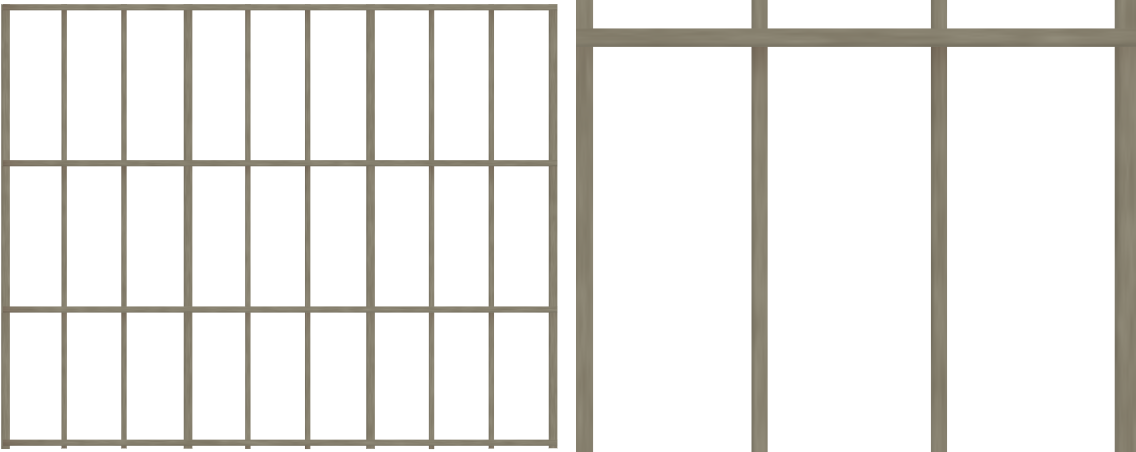
Left: the whole. Right: its middle third, enlarged.
Give the GLSL for this pattern, as a WebGL 1 fragment shader.

```glsl
precision highp float;

uniform vec2 u_resolution;

// Lengths are fractions of the canvas width
const float ASPECT = 414.0 / 512.0;
const int POST_COUNT = 10;
const int RAIL_COUNT = 4;
const float POSTS_PER_BAY = 3.0;
const float FIRST_POST_X = 0.0099;
const float BAY_WIDTH = 0.3259;
const float THIN_POST_STEP = 0.1068;
const float THIN_POST_DRIFT = 0.0021;
const float WIDE_POST_HALF = 0.0077;
const float THIN_POST_HALF = 0.0048;
const float POST_TOP = 0.8008;
const float POST_FOOT = 0.0068;
const float FOOT_VARIATION = 0.0020;
const vec4 RAIL_Y = vec4(0.0166, 0.2549, 0.5166, 0.7956);
const float RAIL_HALF = 0.0055;
const float RAIL_LEFT = 0.0052;
const float RAIL_RIGHT = 0.9948;

const vec3 BACKGROUND = vec3(1.0);
const vec3 WOOD_DARK = vec3(0.44, 0.41, 0.34);
const vec3 WOOD_LIGHT = vec3(0.61, 0.59, 0.52);
const vec3 STAIN_TINT = vec3(0.90, 0.84, 0.83);
const float EDGE_SHADE = 0.10;

float hash(vec2 p) {
  vec3 q = fract(vec3(p.xyx) * 0.1031);
  q += dot(q, q.yzx + 33.33);
  return fract((q.x + q.y) * q.z);
}

float noise(vec2 p) {
  vec2 cell = floor(p);
  vec2 f = fract(p);
  f = f * f * (3.0 - 2.0 * f);
  float low = mix(hash(cell), hash(cell + vec2(1.0, 0.0)), f.x);
  float high = mix(hash(cell + vec2(0.0, 1.0)), hash(cell + vec2(1.0)), f.x);
  return mix(low, high, f.y);
}

// Signed distance to an axis-aligned box given by its corners
float boxDistance(vec2 p, vec2 lower, vec2 upper) {
  vec2 d = abs(p - 0.5 * (lower + upper)) - 0.5 * (upper - lower);
  return length(max(d, 0.0)) + min(max(d.x, d.y), 0.0);
}

float coverage(float dist, float pixel) {
  return clamp(0.5 - dist / pixel, 0.0, 1.0);
}

// Weathered timber: long grain, soft blotches and a darker lower or left edge
vec3 timber(float along, float across, float halfWidth, float seed) {
  vec2 offset = vec2(seed * 17.0, seed * 31.0) + 50.0;
  float grain = noise(vec2(along * 32.0, across * 420.0) + offset);
  float fibre = noise(vec2(along * 110.0, across * 900.0) + offset);
  float blotch = noise(vec2(along * 55.0, across * 130.0) + offset + 7.0);
  float tone = 0.27 + 0.24 * grain + 0.12 * fibre + 0.20 * blotch;
  tone += 0.08 * (hash(vec2(seed, 5.0)) - 0.5);
  float edge = 1.0 - smoothstep(-0.95, -0.35, across / halfWidth);
  return mix(WOOD_DARK, WOOD_LIGHT, tone) * (1.0 - EDGE_SHADE * edge);
}

// Faint dark stain on a post where it meets a rail
float jointStain(float y) {
  float stain = 0.0;
  for (int i = 0; i < RAIL_COUNT; i++) {
    float below = RAIL_Y[i] - RAIL_HALF - y;
    stain = max(stain, step(0.0, below) * exp(-below * 55.0));
  }
  return stain;
}

void main() {
  vec2 p = gl_FragCoord.xy / u_resolution * vec2(1.0, ASPECT);
  float pixel = 1.0 / u_resolution.x;
  vec3 color = BACKGROUND;

  // Posts: one wide post opens each bay, followed by two thin ones
  float stain = jointStain(p.y);
  for (int i = 0; i < POST_COUNT; i++) {
    float index = float(i);
    float bay = floor((index + 0.5) / POSTS_PER_BAY);
    float slot = index - bay * POSTS_PER_BAY;
    float thin = step(0.5, slot);
    float x = FIRST_POST_X + bay * BAY_WIDTH + slot * THIN_POST_STEP
            + thin * (bay - 1.0) * THIN_POST_DRIFT;
    float halfWidth = mix(WIDE_POST_HALF, THIN_POST_HALF, thin);
    float foot = POST_FOOT - FOOT_VARIATION * hash(vec2(index, 3.0));
    float dist = boxDistance(p, vec2(x - halfWidth, foot), vec2(x + halfWidth, POST_TOP));
    vec3 wood = timber(p.y, p.x - x, halfWidth, index + 1.0);
    wood *= mix(vec3(1.0), STAIN_TINT, stain * mix(0.35, 0.85, thin));
    color = mix(color, wood, coverage(dist, pixel));
  }

  // Rails cross in front, stained towards their left end
  for (int i = 0; i < RAIL_COUNT; i++) {
    float y = RAIL_Y[i];
    float dist = boxDistance(p, vec2(RAIL_LEFT, y - RAIL_HALF), vec2(RAIL_RIGHT, y + RAIL_HALF));
    vec3 wood = timber(p.x, p.y - y, RAIL_HALF, float(i) + 21.0);
    wood *= mix(vec3(1.0), STAIN_TINT, exp(-max(p.x - RAIL_LEFT, 0.0) * 28.0));
    color = mix(color, wood, coverage(dist, pixel));
  }

  gl_FragColor = vec4(color, 1.0);
}
```
